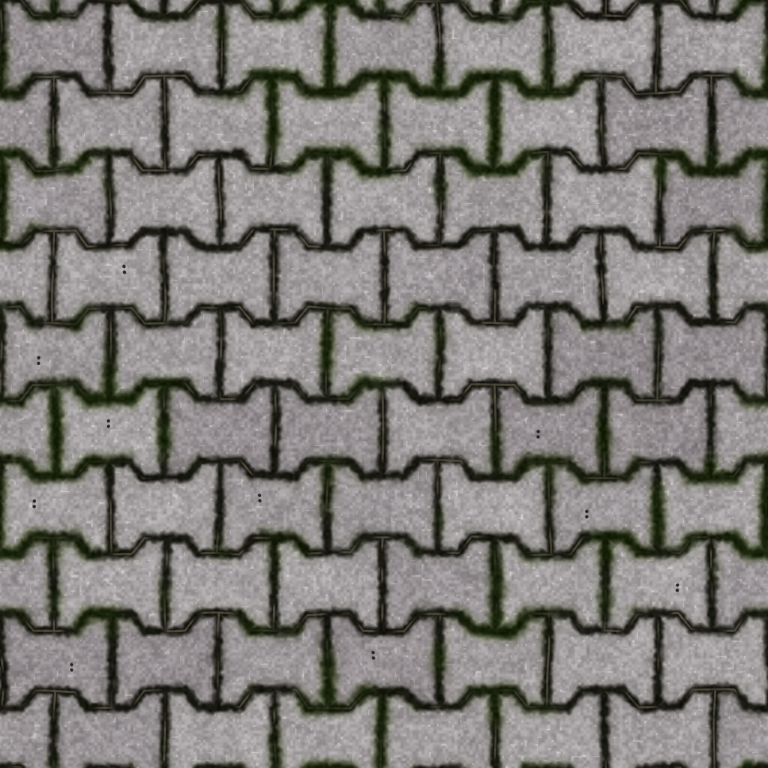
Give the GLSL for this texture, as a Shadertoy shader.

```glsl
// Grey bone-shaped concrete pavers, 7 across and 10 down, with dark mossy joints.

float hash(vec2 p) {
    vec3 q = fract(p.xyx * 0.1031);
    q += dot(q, q.yzx + 33.33);
    return fract((q.x + q.y) * q.z);
}

// Value noise that wraps after one canvas; freq is a whole number of cells.
float noise(vec2 uv, float freq, float seed) {
    vec2 p = uv * freq, i = floor(p), f = p - i;
    f = f * f * (3.0 - 2.0 * f);
    vec2 lo = mod(i, freq) + seed, hi = mod(i + 1.0, freq) + seed;
    return mix(mix(hash(lo), hash(vec2(hi.x, lo.y)), f.x),
               mix(hash(vec2(lo.x, hi.y)), hash(hi), f.x), f.y);
}

float segmentDistance(vec2 p, vec2 a, vec2 b) {
    vec2 ap = p - a, ab = b - a;
    return length(ap - ab * clamp(dot(ap, ab) / dot(ab, ab), 0.0, 1.0));
}

void mainImage(out vec4 fragColor, in vec2 fragCoord) {
    const vec2 count = vec2(7.0, 10.0);
    vec2 uv = fragCoord / iResolution.xy;

    // Slightly uneven laying
    vec2 warp = vec2(noise(uv, 18.0, 3.0), noise(uv, 18.0, 41.0)) - 0.5;
    vec2 p = (uv + warp * 0.005) * count + vec2(0.0, 0.104);

    // Nearest stepped joint between rows, folded to half a period
    float line = round(p.y);
    float fold = abs(fract(p.x + 0.5 * mod(line, 2.0)) - 0.5);
    float rise = 0.105 * clamp((fold * 4.0 - 1.0) * 4.2, -1.0, 1.0);
    vec2 q = vec2(fold, p.y - line) / count;
    vec2 lower = vec2(0.19, -0.105) / count, upper = vec2(0.31, 0.105) / count;
    float bedJoint = min(segmentDistance(q, lower, upper),
                     min(segmentDistance(q, vec2(0.0, lower.y), lower),
                         segmentDistance(q, upper, vec2(0.5 / count.x, upper.y))));

    // Upright joints, shifted by half a paver on every other row
    float row = mod(p.y - line > rise ? line : line - 1.0, count.y);
    float x = p.x + 0.5 * (1.0 - mod(row, 2.0));
    float k = round(x);
    float side = x - k - (hash(vec2(mod(k, count.x), row) + 70.0) - 0.5) * 0.04;
    float headJoint = abs(side) / count.x;
    vec2 id = vec2(mod(side > 0.0 ? k : k - 1.0, count.x), row);

    // Stone: tone of each paver, blotches and grain
    float tone = hash(id + 11.0);
    float grain = noise(uv, 256.0, 5.0) * 0.6 + noise(uv, 150.0, 9.0) * 0.4 - 0.5;
    float blotch = noise(uv, 24.0, 17.0) * 0.6 + noise(uv, 60.0, 23.0) * 0.4 - 0.5;
    vec3 stone = mix(vec3(0.65, 0.635, 0.64), vec3(0.57, 0.545, 0.56), tone * tone);
    stone += grain * 0.22 + blotch * 0.07;
    stone += 0.09 * smoothstep(0.82, 0.95, noise(uv, 200.0, 31.0));

    // Pairs of small pits on a few pavers
    vec2 local = vec2(fract(side), p.y - row - count.y * floor((p.y - row + 0.5) / count.y));
    vec2 pit = vec2(0.25, 0.4) + vec2(0.5, 0.2) * vec2(hash(id + 51.0), hash(id + 62.0));
    vec2 toPit = (local - pit) / count;
    toPit.y = abs(toPit.y) - 0.0035;
    float pitMask = step(0.85, hash(id + 83.0)) * (1.0 - smoothstep(0.001, 0.0032, length(toPit)));
    stone = mix(stone, vec3(0.16, 0.15, 0.14), pitMask);

    // Joints: ragged edge, width grows with the moss
    float moss = smoothstep(0.5, 0.85, noise(uv, 9.0, 29.0) * 0.7 + noise(uv, 28.0, 37.0) * 0.3);
    float ragged = (noise(uv, 170.0, 13.0) - 0.5) * 0.0036 + (noise(uv, 80.0, 19.0) - 0.5) * 0.0024;
    float centre = min(bedJoint, headJoint);
    float d = centre + ragged;
    float cover = 1.0 - smoothstep(0.0012, 0.0098 + 0.0035 * moss, d);
    vec3 soil = mix(vec3(0.09, 0.09, 0.065), vec3(0.085, 0.125, 0.03), moss);
    soil += grain * 0.1;

    // Paler sand left in the middle of bare joints
    float sand = (1.0 - smoothstep(0.0004, 0.0024, centre)) * (1.0 - moss);
    soil += vec3(0.2, 0.19, 0.16) * sand * smoothstep(0.4, 0.75, noise(uv, 44.0, 47.0));

    // Dirt and green stain along the paver edges
    float stain = 1.0 - smoothstep(0.004, 0.02, d);
    stone *= mix(vec3(1.0), mix(vec3(0.88, 0.88, 0.86), vec3(0.7, 0.76, 0.58), moss), stain);

    fragColor = vec4(clamp(mix(stone, soil, cover), 0.0, 1.0), 1.0);
}
```
